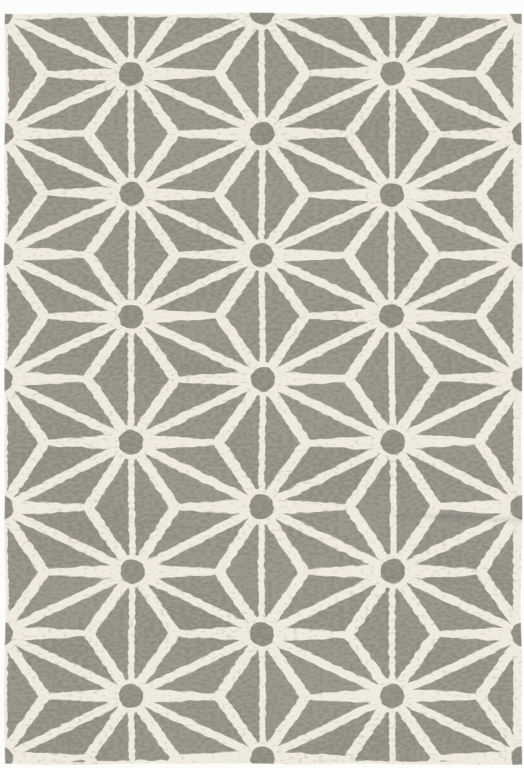
Reproduce this pattern procedurally as a Shadertoy shader.

```glsl
// A flat-woven rug: cream lines form twelve-ray stars with grey hubs on grey.
// A staggered lattice is folded into one triangle, where tapered segments give
// the lines; gradient noise adds uneven edges, yarn grain and soft shading.

// Lengths are in canvas heights, measured from the canvas centre.
const float COLUMN_PITCH = 0.170;
const float ROW_PITCH = 0.162;
const vec2 LATTICE_ORIGIN = vec2(0.0, -0.0013);
const vec2 RUG_CENTRE = vec2(0.0015, -0.0065);
const vec2 RUG_HALF = vec2(0.3365, 0.4885);
const float HEM = 0.004;
const float RIGHT_SELVEDGE = 0.011;

// Half widths of the lines and radii of the hubs.
const float VERTICAL_HALF = 0.0041;
const float DIAGONAL_HALF = 0.0056;
const float SLANT_HALF = 0.0068;
const float SPEAR_ROOT = 0.0105;
const float SPEAR_TIP = 0.0038;
const float RING_RADIUS = 0.0225;
const float HUB_RADIUS = 0.0158;

// Irregularities of the weave.
const float ROW_BOW = 0.0085;
const float DRIFT = 0.003;
const float EDGE_WOBBLE = 0.0022;

const vec3 GREY_LIGHT = vec3(0.62, 0.60, 0.56);
const vec3 GREY_DARK = vec3(0.56, 0.55, 0.51);
const vec3 CREAM = vec3(0.94, 0.92, 0.88);
const vec3 CREAM_SHADE = vec3(0.87, 0.85, 0.81);
const vec3 BACKDROP = vec3(0.99, 0.99, 0.98);

vec2 gradientAt(vec2 cell) {
    vec3 h = fract(cell.xyx * vec3(0.1031, 0.1030, 0.0973));
    h += dot(h, h.yzx + 33.33);
    float angle = 6.2832 * fract((h.x + h.y) * h.z);
    return vec2(cos(angle), sin(angle));
}

float gradientNoise(vec2 p) {
    vec2 i = floor(p), f = p - i;
    vec2 u = f * f * f * (f * (f * 6.0 - 15.0) + 10.0);
    vec2 e = vec2(1.0, 0.0);
    float low = mix(dot(gradientAt(i), f), dot(gradientAt(i + e), f - e), u.x);
    float high = mix(dot(gradientAt(i + e.yx), f - e.yx),
                     dot(gradientAt(i + 1.0), f - 1.0), u.x);
    return mix(low, high, u.y);
}

// Segment whose half width runs from wa at a to wb at b.
float taperedSegment(vec2 p, vec2 a, vec2 b, float wa, float wb) {
    vec2 ab = b - a;
    float h = clamp(dot(p - a, ab) / dot(ab, ab), 0.0, 1.0);
    return length(p - a - h * ab) - mix(wa, wb, h);
}

// Signed distances: x to the cream lines, y to the grey hubs.
vec2 starLattice(vec2 p) {
    vec2 cell = vec2(2.0 * COLUMN_PITCH, ROW_PITCH);
    vec2 neighbour = 0.5 * cell;
    vec2 junction = vec2(COLUMN_PITCH * 2.0 / 3.0, 0.0);

    // Mirror into a quarter cell, then turn its upper triangle onto the lower.
    vec2 q = abs(p - cell * round(p / cell));
    if (q.y * neighbour.x > q.x * neighbour.y) q = neighbour - q;

    float hub = min(length(q), length(q - neighbour));
    float lines = neighbour.x - q.x - VERTICAL_HALF;
    lines = min(lines, taperedSegment(q, vec2(0.0), neighbour, DIAGONAL_HALF, DIAGONAL_HALF));
    lines = min(lines, taperedSegment(q, neighbour, junction, SLANT_HALF, SLANT_HALF));
    lines = min(lines, taperedSegment(q, vec2(0.0), junction, SPEAR_ROOT, SPEAR_TIP));
    return vec2(min(lines, hub - RING_RADIUS), hub - HUB_RADIUS);
}

float coverage(float d, float blur) {
    return 1.0 - smoothstep(-blur, blur, d);
}

void mainImage(out vec4 fragColor, in vec2 fragCoord) {
    vec2 p = (fragCoord - 0.5 * iResolution.xy) / iResolution.y;
    float blur = max(1.0 / iResolution.y, 0.0012);

    // Rows bow upwards through the middle, and the cloth drifts slightly.
    float bow = ROW_BOW * sin(3.1416 * min((0.404 - p.y) / 0.6475, 1.0));
    vec2 drift = DRIFT * vec2(gradientNoise(p * 5.0 + 3.7), gradientNoise(p * 5.0 + 19.3));
    vec2 star = starLattice(p - LATTICE_ORIGIN - vec2(0.0, bow) + drift);
    float wobble = EDGE_WOBBLE * gradientNoise(p * vec2(70.0, 150.0));

    // Outline with a cream hem, wider along the right side.
    vec2 outside = abs(p - RUG_CENTRE) - RUG_HALF;
    float rug = max(outside.x, outside.y) + DRIFT * gradientNoise(p * 9.0 + 7.1);
    float selvedge = RUG_CENTRE.x + RUG_HALF.x - RIGHT_SELVEDGE - p.x;
    float cream = min(star.x, min(-rug - HEM, selvedge)) + wobble;

    // Yarn grain runs along the weft, over broad uneven tones.
    float grain = gradientNoise(p * vec2(150.0, 260.0));
    float tone = gradientNoise(p * vec2(6.0, 14.0) + 41.0);
    vec3 grey = mix(GREY_DARK, GREY_LIGHT, smoothstep(-0.45, 0.35, grain + 0.35 * tone));
    vec3 ivory = mix(CREAM_SHADE, CREAM, smoothstep(-0.6, -0.05, grain + 0.2 * tone));

    vec3 color = mix(grey, ivory, coverage(cream, blur));
    color = mix(color, grey * 0.97, coverage(star.y + wobble, blur));

    // Faint crease across the lower right.
    float crease = exp(-pow((p.y + 0.172 + 0.04 * (p.x - 0.2)) / 0.004, 2.0));
    color *= 1.0 - 0.07 * crease * smoothstep(0.14, 0.22, p.x);

    color = mix(BACKDROP, color, coverage(rug, blur));
    fragColor = vec4(color, 1.0);
}
```
